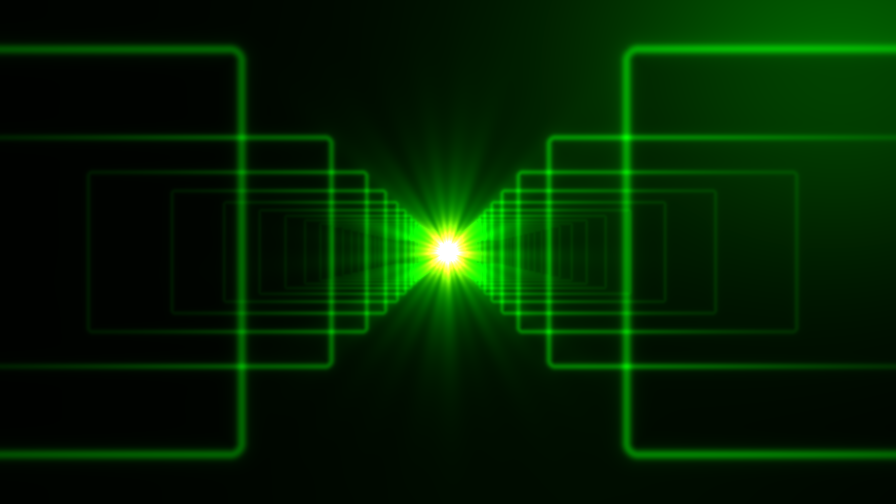
A Shadertoy shader for this background:

```glsl
#define FRAME_COUNT 22
#define FRAME_HEIGHT 0.402
#define DEPTH_STEP 0.77
#define INNER_EDGE 0.95
#define OUTER_EDGE 4.44
#define SIDE_SHIFT 0.068
#define LINE_GLOW 0.37
#define LIGHT_POS vec2(0.80, 0.37)
#define LIGHT_GLOW 0.34
#define STAR_SIZE 0.072

float roundedBox(vec2 p, vec2 halfSize, float radius) {
    vec2 q = abs(p) - halfSize + radius;
    return length(max(q, 0.0)) + min(max(q.x, q.y), 0.0) - radius;
}

float bell(float x) {
    return exp(-x * x);
}

// Mirrored pairs of outlined frames receding to the centre
float frameLines(vec2 p) {
    float sum = 0.0;
    for (int i = 0; i < FRAME_COUNT; i++) {
        float depth = float(i);
        float h = FRAME_HEIGHT / (1.0 + DEPTH_STEP * depth);
        float side = abs(p.x + SIDE_SHIFT * h);
        vec2 center = vec2(0.5 * (INNER_EDGE + OUTER_EDGE) * h, 0.0);
        vec2 halfSize = vec2(0.5 * (OUTER_EDGE - INNER_EDGE), 1.0) * h;
        float d = roundedBox(vec2(side, p.y) - center, halfSize, 0.06 * h);
        float width = 0.0024 + 0.019 * h;
        float line = bell(d / width) + 0.13 * bell(d / (width * 2.6));
        float outward = smoothstep(INNER_EDGE, OUTER_EDGE, side / h);
        sum += line * mix(1.0, 0.27, outward) / (1.0 + 0.13 * depth);
    }
    return sum * LINE_GLOW;
}

// Soft light from the upper right over a dim base
float ambientLight(vec2 p) {
    float light = LIGHT_GLOW * bell(length((p - LIGHT_POS) * vec2(1.0, 1.25)) / 0.52);
    float base = 0.012 + 0.035 * bell((p.x - 0.25) / 0.6);
    float h = FRAME_HEIGHT;
    float panelX = abs(p.x + SIDE_SHIFT * h) - INNER_EDGE * h;
    float panel = smoothstep(-0.01, 0.01, min(panelX, h - abs(p.y)));
    return (light + base) * (1.0 - 0.3 * panel);
}

// Hot core with uneven rays
vec3 starGlow(vec2 p) {
    float angle = atan(p.y, p.x);
    float rays = 0.45 * cos(8.0 * angle + 0.4) + 0.3 * cos(13.0 * angle + 1.7)
               + 0.25 * cos(29.0 * angle + 0.8);
    float r = length(p) / (1.0 + 0.2 * rays);
    float halo = 1.5 * exp(-r / STAR_SIZE);
    float warm = 2.2 * bell(r / (0.57 * STAR_SIZE));
    float core = 2.0 * bell(r / (0.33 * STAR_SIZE));
    return vec3(warm, halo + 0.4 * warm, core);
}

void mainImage(out vec4 fragColor, in vec2 fragCoord) {
    vec2 p = (fragCoord - 0.5 * iResolution.xy) / iResolution.y;
    float lines = frameLines(p) * mix(0.85, 1.1, smoothstep(-0.5, 0.6, p.x));
    float green = ambientLight(p) + lines;
    vec3 color = vec3(0.015 * green, green, 0.005 * green) + starGlow(p);
    fragColor = vec4(clamp(color, 0.0, 1.0), 1.0);
}
```
